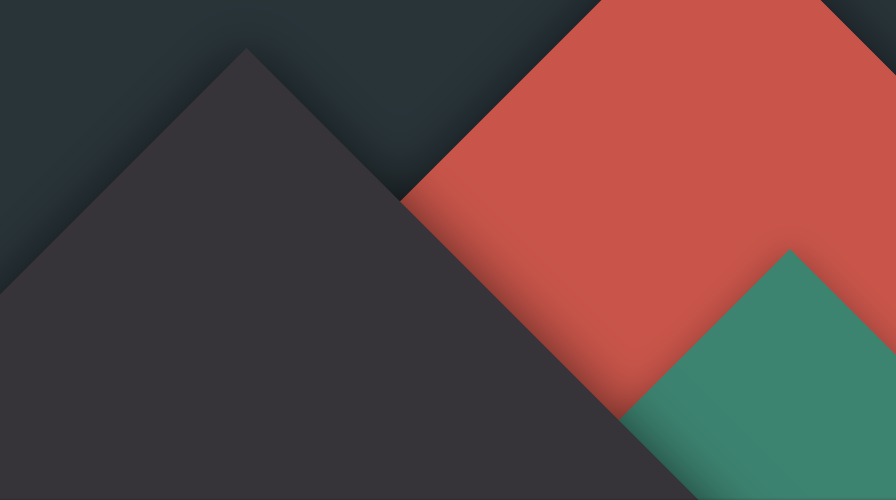
Write a Shadertoy shader that draws this background.

```glsl
// Layered paper peaks: three right-angled sheets stacked over a dark slate.
// Each sheet is a 45 degree corner, painted back to front, and it casts a
// Gaussian-blurred shadow (product of two edge integrals) on what lies below.

// Colours
const vec3 SLATE    = vec3(0.160, 0.204, 0.224);
const vec3 CORAL    = vec3(0.788, 0.333, 0.290);
const vec3 GREEN    = vec3(0.237, 0.512, 0.440);
const vec3 CHARCOAL = vec3(0.212, 0.204, 0.220);

// Peak positions, in units of the canvas height
const vec2 CORAL_APEX    = vec2(1.422, 1.219);
const vec2 GREEN_APEX    = vec2(1.580, 0.502);
const vec2 CHARCOAL_APEX = vec2(0.493, 0.904);

// Shadows: x = blur radius (standard deviation), y = opacity
const vec2 DEEP_SHADOW = vec2(0.052, 0.54);
const vec2 SOFT_SHADOW = vec2(0.032, 0.26);

// Faint dark rim along the bottom
const float RIM_HEIGHT  = 0.006;
const float RIM_OPACITY = 0.10;

// Signed distances inside the left and right edges of a peak
vec2 edgeDepths(vec2 p, vec2 apex) {
    vec2 q = p - apex;
    return vec2(q.x - q.y, -q.x - q.y) * inversesqrt(2.0);
}

// Approximate integral of the normal distribution
vec2 gaussianStep(vec2 x) {
    x = clamp(x, -4.0, 4.0);
    return 0.5 + 0.5 * tanh(0.798 * (x + 0.0447 * x * x * x));
}

// Cast the shadow of one peak, then paint the peak itself
vec3 paintPeak(vec3 below, vec2 p, vec2 apex, vec3 colour, vec2 shadow, float pixel) {
    vec2 depth = edgeDepths(p, apex);
    vec2 blurred = gaussianStep(depth / shadow.x);
    below *= 1.0 - shadow.y * blurred.x * blurred.y;
    float cover = smoothstep(-0.6 * pixel, 0.6 * pixel, min(depth.x, depth.y));
    return mix(below, colour, cover);
}

void mainImage(out vec4 fragColor, in vec2 fragCoord) {
    float pixel = 1.0 / iResolution.y;
    vec2 p = fragCoord * pixel;

    // Sheets from back to front
    vec3 colour = SLATE;
    colour = paintPeak(colour, p, CORAL_APEX, CORAL, DEEP_SHADOW, pixel);
    colour = paintPeak(colour, p, GREEN_APEX, GREEN, SOFT_SHADOW, pixel);
    colour = paintPeak(colour, p, CHARCOAL_APEX, CHARCOAL, DEEP_SHADOW, pixel);

    // Bottom rim
    colour *= 1.0 - RIM_OPACITY * (1.0 - smoothstep(0.0, RIM_HEIGHT, p.y));

    fragColor = vec4(colour, 1.0);
}
```
